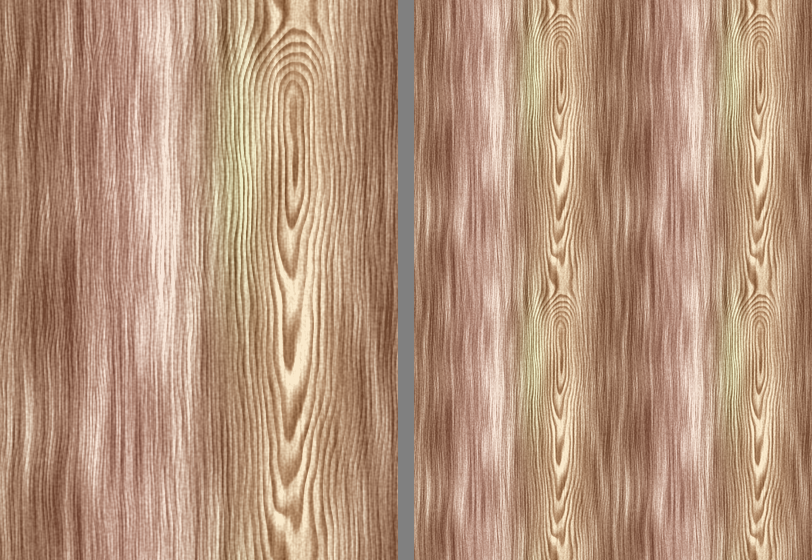
Left, the tile; right, the same tile 2 across and 2 down.
A WebGL 1 fragment shader for this texture:

```glsl
precision highp float;

uniform vec2 u_resolution;

const vec3 LATEWOOD = vec3(0.43, 0.27, 0.18);
const vec3 MIDWOOD = vec3(0.69, 0.55, 0.45);
const vec3 EARLYWOOD = vec3(0.96, 0.91, 0.83);
const vec3 PINK_TINT = vec3(0.015, -0.01, 0.02);
const vec3 GREEN_TINT = vec3(-0.04, 0.02, -0.035);
const vec3 HONEY_TINT = vec3(0.02, 0.005, -0.035);

const float HEART_X = 0.735;      // axis of the arched figure
const float STRIP_X = 0.615;      // pale, boldly lined strip
const float SHEEN_X = 0.41;       // light, silky zone
const float RESET_Y = 0.81;       // height where the arches start over
const float ARCH_DEPTH = 0.085;
const float RING_COUNT = 66.0;
const float RING_TIGHTENING = 0.8;
const float FIBRE_CONTRAST = 0.34;
const float GRAIN_CONTRAST = 0.16;
const float TAU = 6.2831853;

vec2 gradientAt(vec2 cell, vec2 cells) {
  vec3 p = fract(mod(cell, cells).xyx * vec3(0.1031, 0.1030, 0.0973));
  p += dot(p, p.yzx + 33.33);
  float angle = TAU * fract((p.x + p.y) * p.z);
  return vec2(cos(angle), sin(angle));
}

// Gradient noise that wraps over the unit square
float noise(vec2 uv, vec2 cells) {
  vec2 p = uv * cells;
  vec2 i = floor(p);
  vec2 f = p - i;
  vec2 s = f * f * f * (f * (f * 6.0 - 15.0) + 10.0);
  vec2 e = vec2(1.0, 0.0);
  float a = dot(gradientAt(i, cells), f);
  float b = dot(gradientAt(i + e.xy, cells), f - e.xy);
  float c = dot(gradientAt(i + e.yx, cells), f - e.yx);
  float d = dot(gradientAt(i + e.xx, cells), f - e.xx);
  return mix(mix(a, b, s.x), mix(c, d, s.x), s.y);
}

float wrapped(float d) {
  return fract(d + 0.5) - 0.5;
}

float bump(float v, float centre, float width) {
  float d = wrapped(v - centre) / width;
  return exp(-d * d);
}

// Growth rings: straight far from the heart, nested arches along it
float ringPhase(vec2 uv) {
  float meander = 0.022 * noise(vec2(0.37, uv.y), vec2(3.0, 5.0));
  float across = wrapped(uv.x - HEART_X + meander);
  float fall = fract(RESET_Y - uv.y);
  float arch = 0.012 + ARCH_DEPTH * smoothstep(0.0, 0.85, fall)
             * (1.0 - smoothstep(0.84, 1.0, fall));
  float radius = sqrt(across * across + arch * arch);
  radius += 0.016 * noise(uv, vec2(9.0, 5.0));
  radius += 0.006 * noise(uv + 0.31, vec2(28.0, 14.0));
  return RING_COUNT * radius * (1.0 + RING_TIGHTENING * radius);
}

float latewood(float phase) {
  float f = fract(phase);
  return smoothstep(0.2, 0.78, f) * (1.0 - smoothstep(0.8, 1.0, f));
}

// Long fibres at several widths
float fibres(vec2 uv) {
  return 0.9 * noise(uv, vec2(38.0, 2.0))
       + 1.0 * noise(uv + 0.17, vec2(87.0, 4.0))
       + 0.9 * noise(uv + 0.43, vec2(151.0, 7.0));
}

// Broad light and dark bands of the board
float boardTone(vec2 uv) {
  float tone = 0.53;
  tone -= 0.22 * bump(uv.x, 0.10, 0.12);
  tone -= 0.17 * bump(uv.x, 0.97, 0.05);
  tone += 0.15 * bump(uv.x, SHEEN_X, 0.07);
  tone += 0.13 * bump(uv.x, SHEEN_X, 0.08) * bump(uv.y, 0.60, 0.22);
  tone += 0.08 * bump(uv.x, 0.27, 0.03);
  tone -= 0.06 * bump(uv.x, 0.51, 0.04);
  tone += 0.16 * bump(uv.x, STRIP_X, 0.04) * bump(uv.y, 0.70, 0.30);
  tone += 0.16 * bump(uv.x, 0.76, 0.08);
  tone += 0.22 * noise(uv + 0.61, vec2(7.0, 3.0));
  return tone + 0.20 * noise(uv + 0.23, vec2(22.0, 5.0));
}

void main() {
  vec2 uv = gl_FragCoord.xy / u_resolution;
  vec2 grainUv = uv + vec2(0.018 * noise(uv + 0.71, vec2(4.0, 4.0)), 0.0);

  float heart = bump(uv.x, HEART_X, 0.10);
  float strip = bump(uv.x, STRIP_X, 0.045) * bump(uv.y, 0.72, 0.30);
  float knot = bump(uv.x, HEART_X, 0.035) * bump(uv.y, RESET_Y + 0.04, 0.06);

  // Ring strength varies along and across the board
  float ringContrast = 0.20 + 0.36 * heart + 0.30 * strip;
  ringContrast *= 1.0 + 0.9 * noise(uv + 0.53, vec2(19.0, 4.0));
  ringContrast *= 1.0 - 0.6 * knot;

  float tone = boardTone(uv);
  tone -= ringContrast * (latewood(ringPhase(uv)) - 0.42);
  tone += FIBRE_CONTRAST * (1.0 - 0.55 * heart) * fibres(grainUv);
  tone += GRAIN_CONTRAST * noise(uv, vec2(170.0, 70.0));
  tone += GRAIN_CONTRAST * noise(uv + 0.29, vec2(140.0, 210.0));
  tone += 0.35 * knot * noise(uv + 0.11, vec2(40.0, 12.0));
  tone = clamp(tone, 0.0, 1.0);

  vec3 colour = mix(LATEWOOD, MIDWOOD, smoothstep(0.0, 1.0, tone) * 0.3 + tone * 1.4);
  colour = tone < 0.5 ? mix(LATEWOOD, MIDWOOD, tone * 2.0)
                      : mix(MIDWOOD, EARLYWOOD, tone * 2.0 - 1.0);
  colour += PINK_TINT * bump(uv.x, 0.32, 0.18);
  colour += GREEN_TINT * bump(uv.x, 0.59, 0.07) * bump(uv.y, 0.70, 0.28);
  colour += HONEY_TINT * bump(uv.x, 0.74, 0.14);

  gl_FragColor = vec4(colour, 1.0);
}
```
